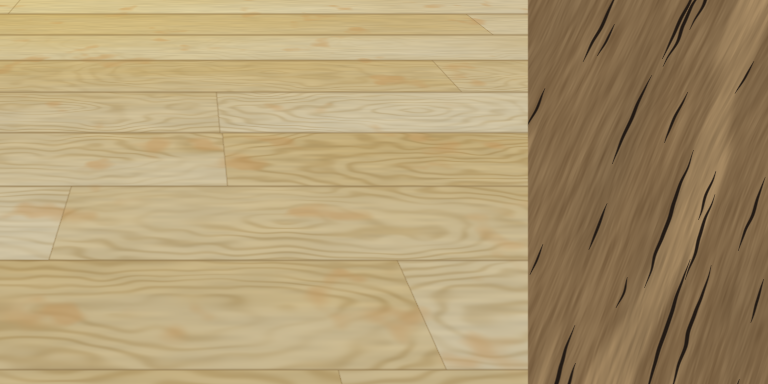
Reproduce this texture procedurally as a Shadertoy shader.

```glsl
// Pale plank floor in perspective beside a panel of dark, cracked, slanted wood.

const vec3 PALE = vec3(0.81, 0.76, 0.635);
const vec3 TAN = vec3(0.765, 0.675, 0.475);
const vec3 STAIN = vec3(0.76, 0.58, 0.36);
const vec3 SEAM = vec3(0.56, 0.46, 0.30);
const vec3 BARK = vec3(0.43, 0.335, 0.225);
const vec3 FIBRE = vec3(0.56, 0.46, 0.33);
const vec3 STREAK = vec3(0.65, 0.54, 0.39);
const vec3 CRACK = vec3(0.10, 0.075, 0.06);

const float PANEL_X = 1.375;          // where the floor meets the dark wood
const vec2 VANISH = vec2(0.495, -0.521);

// Per row of planks: joint position, left tone, right tone (0 pale, 1 tan)
const vec3 ROWS[9] = vec3[9](
    vec3(-0.85, 0.4, 0.3), vec3(1.29, 0.85, 0.3), vec3(3.0, 0.3, 0.3),
    vec3(0.93, 0.8, 0.5), vec3(0.09, 0.45, 0.1), vec3(0.097, 0.45, 0.8),
    vec3(-0.307, 0.1, 0.55), vec3(0.45, 0.65, 0.2), vec3(0.26, 0.6, 0.3));

float hash(vec2 p) {
    return fract(sin(dot(p, vec2(127.1, 311.7))) * 43758.5453);
}

float noise(vec2 p) {
    vec2 i = floor(p), f = fract(p);
    f = f * f * (3.0 - 2.0 * f);
    return mix(mix(hash(i), hash(i + vec2(1, 0)), f.x),
               mix(hash(i + vec2(0, 1)), hash(i + vec2(1, 1)), f.x), f.y);
}

float fbm(vec2 p) {
    return 0.55 * noise(p) + 0.3 * noise(p * 2.03 + 7.1) + 0.15 * noise(p * 4.1 + 3.7);
}

// Soft line of the given half width; d is the distance to its centre
float line(float d, float halfWidth, float px) {
    return 1.0 - smoothstep(halfWidth - px, halfWidth + px, d);
}

// q has its origin at the top left, y running down
vec3 plankFloor(vec2 q, float px) {
    float depth = q.y - VANISH.y;
    float across = (1.794 - 1.0 / depth) / 0.16;
    float along = (q.x - VANISH.x) / depth;
    float row = floor(across), f = across - row;
    vec3 plank = ROWS[int(clamp(row + 1.0, 0.0, 8.0))];
    float side = step(plank.x, along);
    float seed = row * 7.0 + side * 31.0;

    // Broad tone: each plank drifts from tan at the far edge to pale
    float drift = fbm(vec2(along * 2.0, f * 3.0) + seed);
    float tone = mix(plank.y, plank.z, side) + 0.35 * (0.5 - f) + 0.6 * (drift - 0.5);
    vec3 col = mix(PALE, TAN, clamp(tone, 0.0, 1.0));

    // Long oval growth rings, fading with distance
    float heart = clamp(plank.x + mix(-0.6, 0.6, side), -0.4, 0.8);
    float warp = fbm(vec2(along * 4.0, f * 2.5) + seed + 40.0) - 0.5;
    float oval = length(vec2((along - heart) * 0.75, f - 0.35 - 0.3 * hash(vec2(seed, 2.0))));
    float rings = pow(0.5 + 0.5 * sin((oval + 0.45 * warp) * 62.0), 2.0);
    float figure = smoothstep(0.55, 0.95, depth) * smoothstep(0.3, 0.6, drift + 0.15 * tone);
    col = mix(col, col * vec3(0.90, 0.86, 0.78), rings * (0.2 + 0.5 * figure) * smoothstep(0.5, 0.8, depth));

    // Fine pores and orange stains
    float pores = noise(vec2(along * 14.0, across * 24.0)) - 0.5;
    col *= 1.0 + 0.055 * pores + 0.03 * (noise(vec2(along * 5.0, across * 11.0)) - 0.5);
    float stain = smoothstep(0.66, 0.85, fbm(vec2(along * 7.0, across * 2.6) + 11.0));
    col = mix(col, STAIN, 0.45 * stain);

    // Seams between rows and butt joints within them
    float rowGap = min(f, 1.0 - f) * 0.16 * depth * depth;
    float jointGap = abs(along - plank.x) * depth;
    col = mix(col, SEAM, 0.55 * line(rowGap, 0.0022, px));
    col = mix(col, SEAM, 0.40 * line(jointGap, 0.0018, px));

    // Warm glow at the far left, cooler light close by
    float glow = smoothstep(0.3, 0.0, q.y) * smoothstep(1.4, 0.1, q.x);
    return col * mix(vec3(1.0), vec3(1.05, 1.04, 0.94), glow) * (1.01 - 0.03 * q.y);
}

// Tapered cracks scattered on a jittered grid; g = (across, along) the grain
float cracks(vec2 g, float px) {
    vec2 size = vec2(0.085, 0.27);
    vec2 cell = floor(g / size);
    float ink = 0.0;
    for (int j = -1; j <= 1; j++)
    for (int i = -1; i <= 1; i++) {
        vec2 id = cell + vec2(i, j);
        float r = hash(id + 5.3);
        vec2 centre = (id + vec2(hash(id), hash(id + 19.7))) * size;
        vec2 d = g - centre;
        float t = d.y / mix(0.04, 0.19, r * r);
        float bend = 0.009 * (noise(vec2(d.y * 22.0, r * 50.0)) - 0.5);
        float halfWidth = mix(0.0025, 0.0055, r) * (1.0 - t * t);
        float shown = step(abs(t), 1.0) * step(0.35, hash(id + 33.1));
        ink = max(ink, shown * line(abs(d.x + bend), halfWidth, px));
    }
    return ink;
}

vec3 darkWood(vec2 q, float px) {
    float sway = 0.05 * (noise(q * vec2(3.0, 2.2)) - 0.5);
    vec2 g = vec2(q.x + 0.43 * q.y - 0.05 * q.y * q.y + sway, q.y);
    float wave = 0.012 * (noise(vec2(g.x * 14.0, g.y * 9.0)) - 0.5);
    float fibre = 0.6 * noise(vec2((g.x + wave) * 120.0, g.y * 9.0))
                + 0.4 * noise(vec2((g.x - wave) * 230.0, g.y * 22.0));
    vec3 col = mix(BARK, FIBRE, fibre);
    float streak = smoothstep(0.54, 0.74, noise(vec2((g.x + wave) * 15.0, g.y * 1.9) + 4.0));
    col = mix(col, STREAK * (0.85 + 0.25 * fibre), 0.7 * streak);
    col *= 0.93 + 0.16 * fbm(vec2(g.x * 9.0, g.y * 2.5));
    return mix(col, CRACK, 0.92 * cracks(g, px));
}

void mainImage(out vec4 fragColor, in vec2 fragCoord) {
    vec2 uv = fragCoord / iResolution.xy;
    vec2 q = vec2(2.0 * uv.x, 1.0 - uv.y);
    float px = 1.0 / iResolution.y;
    float panel = smoothstep(-px, px, q.x - PANEL_X);
    vec3 col = mix(plankFloor(q, px), darkWood(q, px), panel);
    fragColor = vec4(clamp(col, 0.0, 1.0), 1.0);
}
```
